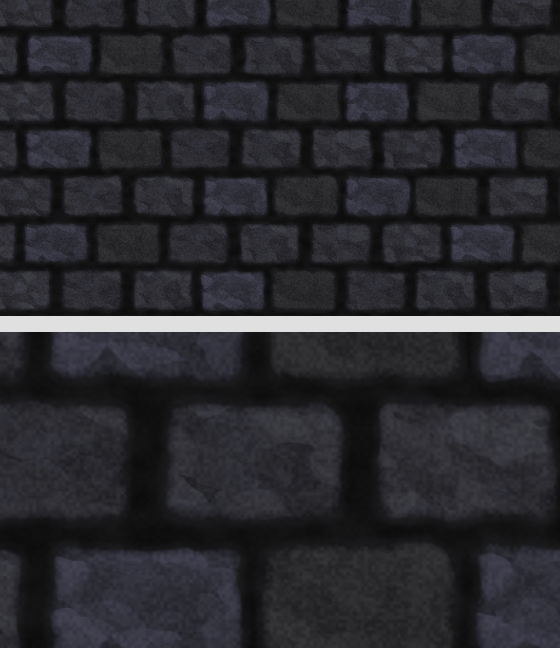
Top, the full canvas; bottom, a detail of the centre.
Reproduce this texture procedurally as a WebGL 1 fragment shader.

```glsl
precision highp float;

uniform vec2 u_resolution;

// Layout, in units of canvas height
const vec2 PITCH = vec2(0.2245, 0.1493);
const vec2 FIRST_CENTER = vec2(0.066, 0.081);
const vec2 HALF_SIZE = vec2(0.093, 0.0625);
const float ACCENT_WIDEN = 0.008;
const float CORNER = 0.018;
const float ROW_DRIFT = 0.002;
const vec2 JITTER = vec2(0.007, 0.003);
const float EDGE_SOFT = 0.005;
const float HALO_WIDTH = 0.010;
const float RIM_WIDTH = 0.013;

// Surface
const vec2 FACET_FREQ = vec2(21.0, 34.0);
const float FACET_SHARPNESS = 32.0;
const float GRAIN_FREQ = 260.0;
const float GRAIN_AMOUNT = 0.055;

// Colours
const vec3 MORTAR_DARK = vec3(0.045, 0.045, 0.048);
const vec3 MORTAR_LIGHT = vec3(0.082, 0.082, 0.087);
const vec3 HALO = vec3(0.105, 0.105, 0.113);
const vec3 GREY_SHADE = vec3(0.150, 0.150, 0.168);
const vec3 GREY_LIGHT = vec3(0.228, 0.228, 0.256);
const vec3 BLUE_SHADE = vec3(0.155, 0.155, 0.185);
const vec3 BLUE_LIGHT = vec3(0.240, 0.240, 0.298);
const vec3 BROWN_SHADE = vec3(0.138, 0.135, 0.142);
const vec3 BROWN_LIGHT = vec3(0.192, 0.187, 0.198);

float hash(vec2 p) {
    vec3 h = fract(vec3(p.xyx) * 0.1031);
    h += dot(h, h.yzx + 33.33);
    return fract((h.x + h.y) * h.z);
}

vec2 hash2(vec2 p) {
    return vec2(hash(p), hash(p + vec2(37.2, 91.7)));
}

float noise(vec2 p) {
    vec2 i = floor(p);
    vec2 f = fract(p);
    f = f * f * (3.0 - 2.0 * f);
    vec2 e = vec2(1.0, 0.0);
    return mix(mix(hash(i), hash(i + e.xy), f.x),
               mix(hash(i + e.yx), hash(i + e.xx), f.x), f.y);
}

float roundedBox(vec2 p, vec2 halfSize, float radius) {
    vec2 q = abs(p) - halfSize + radius;
    return length(max(q, 0.0)) + min(max(q.x, q.y), 0.0) - radius;
}

// Blended Voronoi cells: flat painted planes with softened borders
float facets(vec2 p) {
    vec2 cell = floor(p);
    float tone = 0.0;
    float total = 0.0;
    for (int y = -1; y <= 1; y++) {
        for (int x = -1; x <= 1; x++) {
            vec2 id = cell + vec2(float(x), float(y));
            vec2 d = id + hash2(id) - p;
            float w = exp(-FACET_SHARPNESS * dot(d, d));
            tone += w * hash(id + 17.3);
            total += w;
        }
    }
    return tone / max(total, 1e-9);
}

void main() {
    float pixel = 1.0 / u_resolution.y;
    vec2 p = gl_FragCoord.xy * pixel;

    // Running bond: odd rows move by half a brick
    float row = floor((p.y - FIRST_CENTER.y) / PITCH.y + 0.5);
    float odd = mod(row, 2.0);
    float shift = FIRST_CENTER.x + 0.5 * PITCH.x * odd + ROW_DRIFT * row;
    float col = floor((p.x - shift) / PITCH.x + 0.5);
    vec2 q = p - vec2(shift, FIRST_CENTER.y) - vec2(col, row) * PITCH;

    // Blue and brown accents recur along the rows
    float phase = mod(col - 3.0 * (1.0 - odd), mix(8.0, 6.0, odd));
    float paired = (1.0 - odd) * step(0.5, row);
    float accent = 1.0 - step(mix(1.5, 3.5, paired), phase);
    float brown = accent * mod(phase, 2.0);
    float blue = accent - brown;
    float style = accent > 0.5 ? brown : 3.0 + mod(phase, 4.0);
    vec2 seed = vec2(style * 13.0 + 50.0, style * 7.0 + 50.0);

    // Uneven outline
    vec2 id = vec2(col, row) + 20.0;
    q -= (hash2(id) - 0.5) * JITTER;
    vec2 wobble = vec2(noise(p * 27.0 + 5.0), noise(p * 27.0 + 60.0)) - 0.5;
    vec2 chips = vec2(noise(p * 75.0 + 9.0), noise(p * 75.0 + 80.0)) - 0.5;
    vec2 size = HALF_SIZE + vec2(ACCENT_WIDEN * accent, 0.0);
    float d = roundedBox(q + 0.009 * wobble + 0.004 * chips, size, CORNER);

    // Mortar with a smudged halo around each brick
    float smudge = noise(p * vec2(38.0, 55.0) + 3.0);
    vec3 color = mix(MORTAR_DARK, MORTAR_LIGHT, smudge);
    color = mix(color, HALO, (1.0 - smoothstep(0.0, HALO_WIDTH, d)) * (0.4 + 0.6 * smudge));

    // Painted stone face, broken into large and small planes
    vec2 brush = q + 0.012 * wobble + 0.005 * chips;
    brush.y += 0.25 * brush.x;
    float tone = 0.7 * facets(brush * FACET_FREQ + seed)
               + 0.3 * facets(brush * FACET_FREQ * 1.9 + seed + 31.0);
    tone = clamp(0.5 + 1.3 * (tone - 0.5) + 1.6 * q.y, 0.0, 1.0);
    vec3 shade = mix(mix(GREY_SHADE, BLUE_SHADE, blue), BROWN_SHADE, brown);
    vec3 light = mix(mix(GREY_LIGHT, BLUE_LIGHT, blue), BROWN_LIGHT, brown);
    float tint = (1.0 - accent) * smoothstep(0.55, 0.7, noise(brush * vec2(22.0, 45.0) + seed));
    vec3 face = mix(shade, mix(light, BLUE_LIGHT, 0.5 * tint), tone);
    face *= mix(0.68, 1.0, smoothstep(0.0, RIM_WIDTH, -d));
    face *= 0.96 + 0.08 * hash(id + 4.0);

    // Fine speckle, strongest on the stone
    float grain = noise(p * GRAIN_FREQ) - 0.5;
    float cover = 1.0 - smoothstep(-EDGE_SOFT, max(0.001, 0.5 * pixel), d);
    color = mix(color, face, cover) + grain * GRAIN_AMOUNT * mix(0.25, 1.0, cover);
    gl_FragColor = vec4(color, 1.0);
}
```
